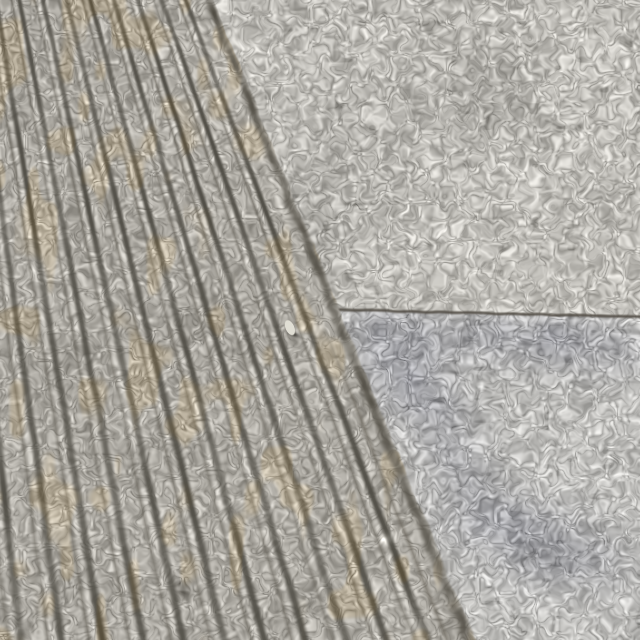
A Shadertoy shader for this texture:

```glsl
// Weathered stone paving: a grooved strip runs diagonally beside two granite slabs.
// A perspective coordinate spaces the converging grooves, a dark seam bounds the strip,
// and warped value noise supplies the mineral grain, stains and worn edges.

const vec2 VANISHING = vec2(-0.24, 2.4);
const float EDGE = 0.741;
const float GROOVE_GAP = 0.0635;
const float GROOVE_START = 0.668;

float hash(vec2 p) {
    vec3 q = fract(p.xyx * 0.1031);
    q += dot(q, q.yzx + 33.33);
    return fract((q.x + q.y) * q.z);
}

float noise(vec2 p) {
    vec2 i = floor(p), f = fract(p);
    f = f * f * (3.0 - 2.0 * f);
    return mix(mix(hash(i), hash(i + vec2(1, 0)), f.x),
               mix(hash(i + vec2(0, 1)), hash(i + vec2(1, 1)), f.x), f.y);
}

float fbm(vec2 p) {
    float sum = 0.0, amp = 0.5;
    for (int i = 0; i < 4; i++) {
        sum += amp * noise(p);
        p = mat2(1.6, 1.2, -1.2, 1.6) * p + 7.3;
        amp *= 0.5;
    }
    return sum;
}

// Curly light and dark mineral flecks, centred near zero.
float grain(vec2 p) {
    vec2 warp = vec2(noise(p * 65.0), noise(p * 65.0 + 41.0)) - 0.5;
    vec2 q = p * 115.0 + warp * 2.6;
    float worm = abs(noise(q) - 0.5) * 2.0;
    return 0.55 * (worm - 0.33) + 0.45 * (noise(q * 1.7 + 19.0) - 0.5);
}

// Soft line of half-width w around d = 0.
float line(float d, float w, float soft) {
    return 1.0 - smoothstep(w - soft, w + soft, abs(d));
}

// Soft elliptical spot, tilted by the given angle.
float spot(vec2 p, vec2 center, vec2 radius, float angle) {
    float c = cos(angle), s = sin(angle);
    vec2 q = mat2(c, -s, s, c) * (p - center) / radius;
    return exp(-dot(q, q));
}

// Horizontal position of a converging ray where it meets the lower border.
float rayBase(vec2 p) {
    return VANISHING.x + (p.x - VANISHING.x) / (1.0 - p.y / VANISHING.y);
}

vec3 slabs(vec2 p, float px) {
    float jointY = 0.516 - 0.0235 * (p.x - 0.534) + 0.002 * (noise(p * 45.0) - 0.5);
    float lower = 1.0 - smoothstep(-px, px, p.y - jointY);
    vec3 upperStone = vec3(0.745, 0.737, 0.715);
    upperStone -= 0.05 * spot(p, vec2(0.78, 0.88), vec2(0.14, 0.09), 0.4);
    upperStone -= 0.06 * spot(p, vec2(0.49, 0.68), vec2(0.07, 0.17), -0.4);
    vec3 lowerStone = vec3(0.745, 0.742, 0.73);

    // Bluish damp patches on the near slab.
    float damp = spot(p, vec2(0.86, 0.465), vec2(0.20, 0.045), -0.08)
               + 0.8 * spot(p, vec2(0.69, 0.34), vec2(0.055, 0.13), 0.45)
               + 0.9 * spot(p, vec2(0.84, 0.15), vec2(0.14, 0.065), -0.35)
               + 0.6 * spot(p, vec2(0.60, 0.45), vec2(0.07, 0.09), 0.3);
    damp *= 0.55 + 0.9 * fbm(p * 16.0);
    lowerStone -= min(damp, 1.1) * vec3(0.13, 0.125, 0.095);

    vec3 color = mix(upperStone, lowerStone, lower);
    color += 0.09 * (fbm(p * 13.0) - 0.47) + 0.42 * grain(p);
    float fleck = smoothstep(0.77, 0.94, noise(p * vec2(55.0, 85.0)));
    color -= 0.10 * fleck;
    color -= 0.20 * spot(p, vec2(0.555, 0.681), vec2(0.02, 0.003), 0.0);
    color -= 0.20 * spot(p, vec2(0.71, 0.418), vec2(0.012, 0.003), -0.2);
    float joint = line(p.y - jointY, 0.0022, 0.0012 + px);
    color += 0.05 * line(p.y - jointY + 0.008, 0.003, 0.003);
    return mix(color, vec3(0.32, 0.30, 0.27), 0.85 * joint);
}

vec3 groovedStrip(vec2 p, float base, float px) {
    float wobble = 0.003 * (noise(p * vec2(20.0, 14.0)) - 0.5);
    float x = base + wobble - GROOVE_START;
    float id = floor(x / GROOVE_GAP + 0.5);
    float d = x - id * GROOVE_GAP;
    float inside = step(id, 0.5);
    float wear = 0.70 + 0.5 * noise(vec2(id * 7.0, p.y * 9.0));
    float soft = 0.0035 + px;

    vec3 color = vec3(0.655, 0.643, 0.615);
    color += 0.10 * (fbm(p * 10.0) - 0.47) + 0.38 * grain(p);
    color += 0.08 * inside * line(d + 0.012, 0.003, soft);
    color += 0.05 * inside * line(d - 0.012, 0.002, soft);

    // Each channel has a deep cut and a fainter companion.
    float deep = line(d, 0.0055, soft) * inside * wear;
    float fine = line(d + 0.021, 0.0025, soft) * inside * wear;
    color = mix(color, vec3(0.31, 0.30, 0.27), 0.82 * deep);
    color = mix(color, vec3(0.40, 0.385, 0.35), 0.60 * fine);
    float rust = smoothstep(0.60, 0.82, noise(p * vec2(38.0, 18.0) + 8.0));
    color += rust * vec3(0.025, 0.0, -0.045);

    // Raised rim and a narrow cut along the nearer half.
    color += 0.07 * line(base - 0.706, 0.005, 0.005) * smoothstep(0.45, 0.7, p.y);
    float rimCut = line(base + wobble - 0.698, 0.003, 0.005) * (1.0 - smoothstep(0.35, 0.55, p.y));
    return mix(color, vec3(0.40, 0.38, 0.34), 0.6 * rimCut);
}

void mainImage(out vec4 fragColor, in vec2 fragCoord) {
    vec2 p = fragCoord / iResolution.xy;
    float px = 0.7 / iResolution.y;
    float base = rayBase(p);
    float rough = base + 0.012 * (fbm(p * 32.0) - 0.47);
    vec3 color = mix(groovedStrip(p, base, px), slabs(p, px), smoothstep(-0.003, 0.003, rough - EDGE));

    // Broken, dirty seam between strip and slabs.
    float seam = line(rough - 0.730, 0.008, 0.007) * (0.42 + 0.65 * noise(p * 48.0));
    color = mix(color, vec3(0.34, 0.325, 0.29), seam);

    // Pebble, its shadow, and isolated marks.
    color = mix(color, vec3(0.20, 0.19, 0.17), 0.8 * spot(p, vec2(0.459, 0.478), vec2(0.009, 0.004), -0.5));
    float pebble = smoothstep(0.30, 0.50, spot(p, vec2(0.453, 0.488), vec2(0.007, 0.013), 0.42));
    color = mix(color, vec3(0.88, 0.87, 0.83), pebble);
    color -= 0.30 * spot(p, vec2(0.286, 0.08), vec2(0.009, 0.013), 0.2);
    color += 0.18 * spot(p, vec2(0.603, 0.157), vec2(0.011, 0.008), 0.3);
    fragColor = vec4(clamp(color, 0.0, 1.0), 1.0);
}
```
